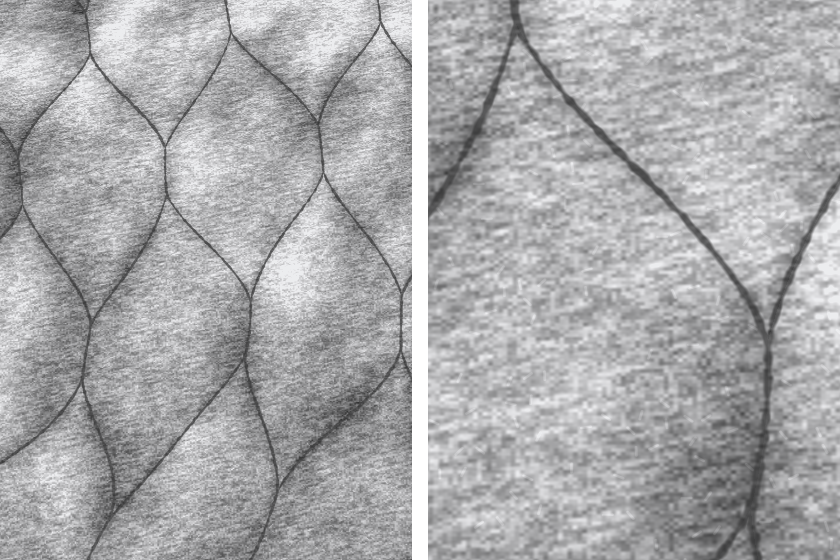
Left: the whole. Right: its middle third, enlarged.
Reproduce this texture procedurally as a Shadertoy shader.

```glsl
// Silver cut-pile rug with carved leaf outlines, seen at a slant.
// Neighbouring wavy lines meet to close the leaves; layered noise gives
// the brushed sheen, and stretched noise, ribs and flecks give the pile.

#define LINE_GAP 0.15
#define SWELL 1.12
#define GROOVE_WIDTH 0.0030
#define GROOVE_DEPTH 0.82
#define BASE_TONE 0.650
#define SHEEN 0.50
#define STREAK 0.22
#define GRAIN 0.24
#define NAP_ANGLE 0.24
#define TINT vec3(0.997, 0.998, 1.008)

const float TAU = 6.2831853;

float hash(vec2 p) {
    vec3 h = fract(p.xyx * vec3(0.1031, 0.1030, 0.0973));
    h += dot(h, h.yzx + 33.33);
    return fract((h.x + h.y) * h.z);
}

float noise(vec2 p) {
    vec2 i = floor(p), f = fract(p);
    f = f * f * (3.0 - 2.0 * f);
    return mix(mix(hash(i), hash(i + vec2(1, 0)), f.x),
               mix(hash(i + vec2(0, 1)), hash(i + vec2(1, 1)), f.x), f.y);
}

float layers(vec2 p) {
    float sum = 0.0, amp = 0.5;
    for (int k = 0; k < 4; k++) {
        sum += amp * noise(p);
        p = mat2(1.6, 1.2, -1.2, 1.6) * p + 7.3;
        amp *= 0.5;
    }
    return sum / 0.9375;
}

mat2 turn(float a) {
    return mat2(cos(a), -sin(a), sin(a), cos(a));
}

// Rows on the slanted floor: they crowd together toward the top.
float depth(float y) {
    return -log(1.0 - 0.385 * y) / 0.3;
}

// Groove distance, position across and along the leaf, and leaf tone.
vec4 leaves(vec2 p) {
    p += vec2(0.012 * sin(8.0 * p.y + 2.0) + 0.006 * sin(17.0 * p.y + 9.0 * p.x),
              0.030 * sin(6.0 * p.x + 1.0));
    float gap = LINE_GAP * (1.0 - 0.15 * p.y);
    float x = (p.x - 0.236 - 0.45 * p.y + 0.35 * p.y * p.y) / gap;
    float row = depth(p.y) - 0.307;
    float rowRate = 1.283 / (1.0 - 0.385 * p.y);
    float lean = 0.45 - 0.70 * p.y;
    float groove = 1.0, left = -1e3, right = 1e3, id = 0.0;
    for (int k = -1; k <= 2; k++) {
        float i = floor(x) + float(k);
        float a = TAU * (row + 0.5 * mod(i, 2.0));
        float lineX = i + 0.5 * clamp(SWELL * sin(a), -1.0, 1.0);
        float slope = lean + 0.5 * gap * SWELL * TAU * cos(a) * rowRate;
        groove = min(groove, abs(x - lineX) * gap / sqrt(1.0 + slope * slope));
        if (lineX <= x && lineX >= left) { left = lineX; id = i; }
        if (lineX > x) right = min(right, lineX);
    }
    float along = row - 0.25 - 0.5 * mod(id, 2.0);
    float across = (x - left) / max(right - left, 0.001);
    return vec4(groove, across, fract(along), hash(vec2(id, floor(along)) + 20.0));
}

// Short loose fibres, one per cell at most.
float flecks(vec2 p) {
    vec2 cell = floor(p);
    float r = hash(cell + 5.0);
    vec2 d = fract(p) - 0.3 - 0.4 * vec2(hash(cell + 11.0), hash(cell + 23.0));
    d = turn(r * 40.0) * d;
    d.x -= clamp(d.x, -0.22, 0.22);
    return step(0.72, r) * (1.0 - smoothstep(0.03, 0.10, length(d)));
}

void mainImage(out vec4 fragColor, in vec2 fragCoord) {
    vec2 p = fragCoord / iResolution.y;
    vec2 ground = vec2((p.x - 0.37) / (1.0 - 0.15 * p.y), 0.78 * depth(p.y));
    vec2 nap = turn(NAP_ANGLE) * ground;

    // Pile: streaks, woven ribs and fine grain
    float streak = noise(nap * vec2(75.0, 230.0)) - 0.5;
    float grain = noise(ground * vec2(330.0, 390.0)) - 0.5;
    float ribs = sin(TAU * nap.y * 92.0 + 5.0 * noise(nap * vec2(14.0, 30.0)));
    ribs *= smoothstep(0.35, 0.75, noise(nap * 11.0 + 3.0));

    // Brushed sheen with ragged edges, following the lean of the leaves
    vec2 brushed = turn(0.35 - 0.5 * p.y) * ground + 0.012 * vec2(streak, grain);
    float sheen = layers(brushed * vec2(9.0, 5.0) + 4.0) - 0.5;
    float smudge = layers(nap * vec2(13.0, 22.0) + 31.0) - 0.5;

    vec4 leaf = leaves(p);
    float glow = sin(3.14159 * pow(leaf.y, 0.75)) - 0.6;
    float tone = BASE_TONE + 0.13 * (p.y - 0.5) + 0.06 * (p.x - 0.37);
    tone += SHEEN * (0.8 + 0.5 * p.y) * sheen + 0.20 * smudge;
    tone += 0.09 * glow - 0.05 * smoothstep(0.6, 1.0, leaf.y);
    tone += 0.04 * sin(TAU * (leaf.z - 0.3)) + 0.08 * (leaf.w - 0.5);
    tone += STREAK * streak + GRAIN * grain + 0.022 * ribs;
    tone += 0.10 * flecks(nap * 75.0) * (1.0 - 0.6 * p.y);

    // Carved groove with a fuzzy lip and soft shoulders
    float d = leaf.x + 0.0022 * (noise(p * 170.0) - 0.5);
    float w = GROOVE_WIDTH * (1.0 - 0.35 * p.y);
    float cut = 1.0 - smoothstep(0.35 * w, 1.35 * w, d);
    tone -= 0.07 * exp(-leaf.x / 0.010);
    tone = mix(tone, 0.27 + 0.10 * grain, GROOVE_DEPTH * cut);

    fragColor = vec4(clamp(tone, 0.0, 0.93) * TINT, 1.0);
}
```
